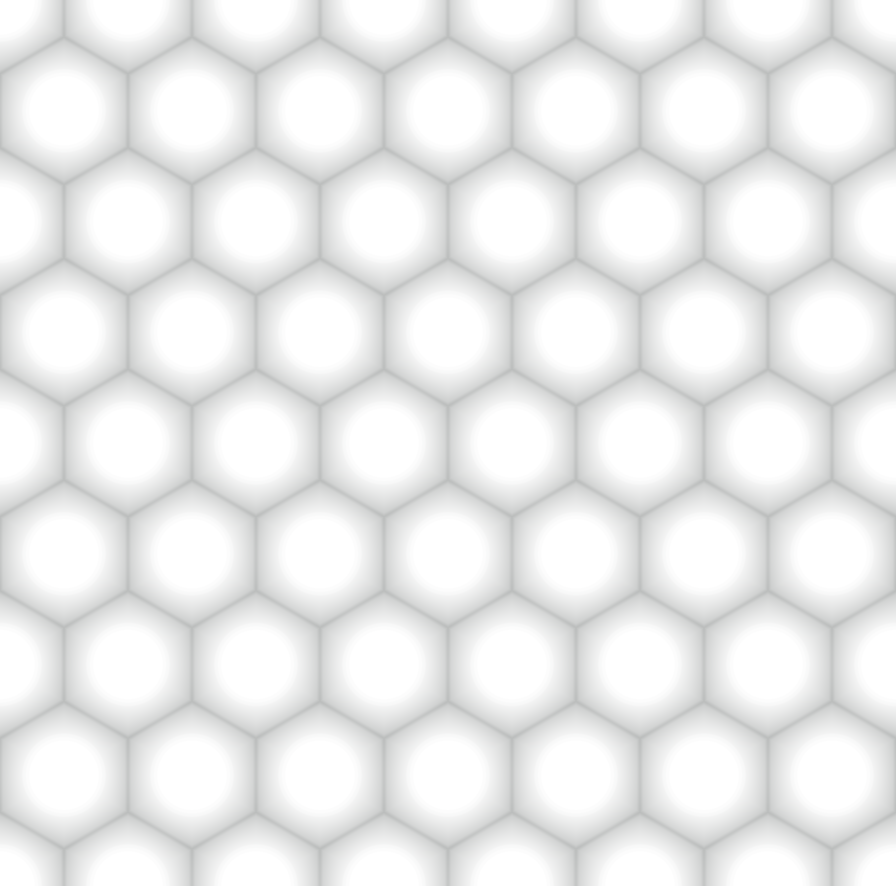
A WebGL 2 fragment shader for this pattern:

```glsl
#version 300 es
precision highp float;
// Soft white domes packed in a honeycomb, with grey seams between them.

#define COLUMNS 7.0        // domes across
#define ROW_PAIRS 4.0      // pairs of staggered rows, bottom to top
#define CAP_RADIUS 0.272   // flat white cap, in dome pitches
#define RING_GAP 0.027     // spacing of the faint rings round the cap
#define RING_DROP 0.013    // darkening at each ring
#define SLOPE_START 0.31   // where the smooth falloff begins
#define SLOPE_DROP 0.15    // darkening reached at the seam
#define SEAM_WIDTH 0.03    // half width of the soft seam
#define SEAM_DROP 0.04     // extra darkening in the seam
#define SHADE_TINT vec3(1.0, 0.97, 0.98)

uniform vec2 u_resolution;
out vec4 outColor;

const vec2 LATTICE = vec2(1.0, 1.7320508);

// Offset from the nearest dome centre on the staggered lattice.
vec2 nearestDome(vec2 p) {
    vec2 a = p - LATTICE * floor(p / LATTICE + 0.5);
    vec2 b = p - LATTICE * (floor(p / LATTICE) + 0.5);
    return dot(a, a) < dot(b, b) ? a : b;
}

// Hexagonal distance: 0 at the centre, 0.5 on every seam.
float hexDistance(vec2 p) {
    p = abs(p);
    return max(p.x, dot(p, vec2(0.5, 0.8660254)));
}

// Amount of grey at an offset from the dome centre.
float domeShade(vec2 p, float pixel) {
    float radius = length(p);
    float hex = hexDistance(p);

    // Faint stepped rings around the cap
    float shade = 0.0;
    for (int i = 0; i < 3; i++) {
        float edge = CAP_RADIUS + RING_GAP * float(i);
        shade += RING_DROP * smoothstep(edge - pixel, edge + pixel, radius);
    }

    // Round falloff that becomes hexagonal near the seam
    float d = mix(radius, hex, 0.5 * smoothstep(0.3, 0.5, radius));
    float slope = max(d - SLOPE_START, 0.0) / (0.5 - SLOPE_START);
    shade += SLOPE_DROP * pow(slope, 1.2);

    // Blurred dark seam
    shade += SEAM_DROP * (1.0 - smoothstep(0.0, SEAM_WIDTH, 0.5 - hex));
    return shade;
}

void main() {
    vec2 uv = gl_FragCoord.xy / u_resolution;
    vec2 p = uv * vec2(COLUMNS, ROW_PAIRS) * LATTICE;
    float pixel = COLUMNS / u_resolution.x;
    float shade = domeShade(nearestDome(p), pixel);
    outColor = vec4(1.0 - shade * SHADE_TINT, 1.0);
}
```
